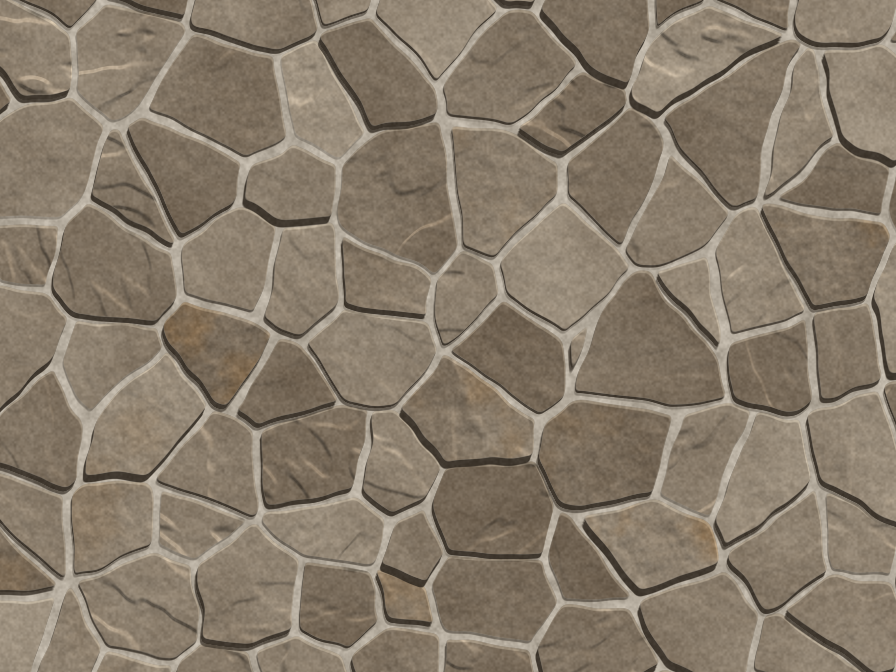
A Shadertoy shader for this texture:

```glsl
// Sunlit wall of irregular sandstone slabs set in pale mortar.
// A weighted Voronoi diagram gives the slabs, offset lookups cast joint shadows,
// and terraced noise makes the split, layered stone faces.

const vec2 SUN = vec2(0.35, 0.937);
const float SLABS = 7.4; // slabs per canvas height

vec2 hash2(vec2 p) {
    vec3 q = fract(p.xyx * vec3(0.1031, 0.1030, 0.0973));
    q += dot(q, q.yzx + 33.33);
    return fract((q.xx + q.yz) * q.zy);
}

float noise(vec2 p) {
    vec2 i = floor(p), f = fract(p);
    f = f * f * (3.0 - 2.0 * f);
    return mix(mix(hash2(i).x, hash2(i + vec2(1, 0)).x, f.x),
               mix(hash2(i + vec2(0, 1)).x, hash2(i + vec2(1, 1)).x, f.x), f.y);
}

float fbm(vec2 p) {
    float sum = 0.0, amp = 0.53;
    for (int i = 0; i < 4; i++) {
        sum += amp * noise(p);
        p = mat2(1.6, 1.2, -1.2, 1.6) * p + 7.3;
        amp *= 0.5;
    }
    return sum;
}

// Slab centre in xy, its weight in z
vec3 slabSeed(vec2 id) {
    return vec3(id + 0.06 + 0.88 * hash2(id + 60.0), 0.4 * hash2(id + 131.0).x);
}

// Distance to the joint's centre line in x, slab id in yz
vec3 slabAt(vec2 p) {
    p += 0.045 * (vec2(noise(p * 3.5), noise(p * 3.5 + 40.0)) - 0.5);
    p += 0.009 * (vec2(noise(p * 26.0), noise(p * 26.0 + 70.0)) - 0.5);
    vec2 q = p * SLABS + 20.0, base = floor(q), id = base;
    float nearest = 1e3;
    vec3 own = vec3(0);
    for (int y = -2; y <= 2; y++)
    for (int x = -2; x <= 2; x++) {
        vec2 cell = base + vec2(x, y);
        vec3 s = slabSeed(cell);
        float power = dot(q - s.xy, q - s.xy) - s.z;
        if (power < nearest) { nearest = power; own = s; id = cell; }
    }
    float edge = 1.0;
    for (int y = -2; y <= 2; y++)
    for (int x = -2; x <= 2; x++) {
        vec2 cell = base + vec2(x, y);
        if (cell == id) continue;
        vec3 s = slabSeed(cell);
        float power = dot(q - s.xy, q - s.xy) - s.z;
        float d = (power - nearest) / (2.0 * length(s.xy - own.xy));
        float blend = max(0.05 - abs(edge - d), 0.0);
        edge = min(edge, d) - blend * blend * 5.0; // rounds the corners
    }
    return vec3(edge / SLABS, id);
}

// Coverage of the stone, leaving the joint free
float stoneMask(float edge, vec2 p) {
    float halfJoint = 0.0035 + 0.005 * noise(p * 13.0);
    float soft = max(0.0012, 0.7 / iResolution.y);
    return smoothstep(halfJoint - soft, halfJoint + soft, edge);
}

// Height of the split face: gentle swell plus terraces along the bedding
float relief(vec2 p, vec2 id, float layering) {
    float a = 6.283 * hash2(id + 17.0).x;
    vec2 u = mat2(cos(a), sin(a), -sin(a), cos(a)) * p;
    float f = fbm(u * vec2(5.0, 11.0) + id * 3.7);
    float steps = f * 4.0 + hash2(id).y;
    float ledge = floor(steps) + smoothstep(0.78, 1.0, fract(steps));
    return f * 0.9 + ledge * layering;
}

void mainImage(out vec4 fragColor, in vec2 fragCoord) {
    vec2 p = fragCoord / iResolution.y;
    vec3 slab = slabAt(p);
    vec2 id = slab.yz, rnd = hash2(id + 211.0), kind = hash2(id + 307.0);
    float stone = stoneMask(slab.x, p);

    // Shadows of taller slabs and the lit upper rims
    float shadow = 0.0, rim = 0.0;
    for (int i = 1; i <= 3; i++) {
        float reach = 0.004 * float(i);
        vec2 toward = p + SUN * reach;
        vec3 caster = slabAt(toward);
        float cover = stoneMask(caster.x, toward);
        float height = 0.003 + 0.013 * hash2(caster.yz + 90.0).x;
        float open = caster.yz == id ? 1.0 - stone : 1.0;
        shadow = max(shadow, cover * open * smoothstep(reach - 0.003, reach + 0.003, height));
        if (i == 1) rim = stone * (1.0 - cover);
    }

    // Stone colour, from brown to pale buff, some slabs stained with rust
    float mottle = fbm(p * 9.0 + id * 5.0) - 0.5;
    float tone = clamp(0.08 + 0.84 * rnd.x + 0.7 * mottle, 0.0, 1.0);
    vec3 face = mix(vec3(0.43, 0.375, 0.31), vec3(0.62, 0.57, 0.50), tone);
    float rust = smoothstep(0.65, 1.0, kind.y) * smoothstep(0.42, 0.7, fbm(p * 14.0 + 9.0));
    face = mix(face, vec3(0.55, 0.43, 0.29), 0.6 * rust);

    // Raking light over ledges, pits and grain
    float layering = 0.08 + 0.8 * kind.x * kind.x;
    float slope = relief(p, id, layering) - relief(p + SUN * 0.004, id, layering);
    face *= 1.0 + clamp(slope * 0.75, -0.36, 0.3);
    float rough = fbm(p * 48.0) - fbm((p + SUN * 0.006) * 48.0);
    face *= 1.0 + rough * (0.16 + 0.35 * kind.y * kind.y);
    float grain = noise(p * 190.0) + noise(p * 310.0 + 5.0) - 1.0;
    face += 0.055 * grain;
    face += rim * vec3(0.14, 0.14, 0.13);

    // Sandy mortar
    vec3 mortar = vec3(0.71, 0.675, 0.62) + 0.2 * (fbm(p * 45.0) - 0.5) + 0.06 * grain;

    vec3 color = mix(mortar, face, stone);
    vec3 shade = vec3(0.21, 0.18, 0.145) + 0.03 * grain;
    color = mix(color, shade, 0.93 * shadow);
    fragColor = vec4(clamp(color, 0.0, 1.0), 1.0);
}
```
